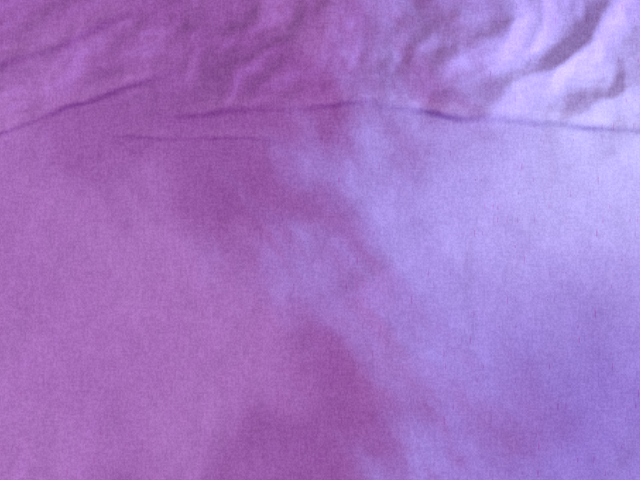
Write a Shadertoy shader that draws this texture.

```glsl
float hash(vec2 p) {
    vec3 q = fract(vec3(p.xyx) * 0.1031);
    q += dot(q, q.yzx + 33.33);
    return fract((q.x + q.y) * q.z);
}

float noise(vec2 p) {
    vec2 i = floor(p), f = fract(p);
    f = f * f * (3.0 - 2.0 * f);
    return mix(mix(hash(i), hash(i + vec2(1, 0)), f.x),
               mix(hash(i + vec2(0, 1)), hash(i + vec2(1, 1)), f.x), f.y);
}

float fbm(vec2 p) {
    float sum = 0.0, amp = 0.5;
    for (int i = 0; i < 5; i++) {
        sum += amp * noise(p);
        p = mat2(1.6, 1.2, -1.2, 1.6) * p + 7.3;
        amp *= 0.5;
    }
    return sum / 0.97;
}

// Cloth height: warped swells, rising diagonal ridges and steep pinches
float cloth(vec2 p) {
    vec2 q = p + 0.26 * (vec2(fbm(p * 3.0), fbm(p * 3.0 + 19.0)) - 0.5);
    vec2 rising = mat2(0.77, -0.64, 0.64, 0.77) * q;
    float wide = abs(noise(rising * vec2(4.0, 7.5) + 3.0) - 0.5);
    float steep = abs(noise(q * vec2(13.0, 6.0) + 8.0) - 0.5);
    return 0.7 * fbm(q * 5.0) - 0.7 * sqrt(wide * wide + 0.001) - 0.3 * sqrt(steep * steep + 0.001);
}

// Wavering fold from a to b: dark line with a faint lit lip
float crease(vec2 p, vec2 a, vec2 b, float width) {
    vec2 d = b - a;
    float t = dot(p - a, d) / dot(d, d);
    float side = (p.y - mix(a.y, b.y, t) + 0.03 * (fbm(p * 8.0) - 0.5)) / width;
    float ends = smoothstep(0.0, 0.25, t) * smoothstep(1.0, 0.75, t);
    ends *= 0.15 + 0.85 * noise(p * 13.0);
    return ends * (0.35 * exp(-pow(side - 2.5, 2.0) * 0.25) - exp(-side * side));
}

// Short vertical slubs scattered over a grid
float slubs(vec2 p) {
    vec2 g = p * vec2(60.0, 36.0), id = floor(g);
    vec2 f = fract(g) - 0.5;
    f.x += 0.6 * (hash(id + 5.0) - 0.5);
    float tall = mix(0.1, 0.45, hash(id + 9.0));
    float line = smoothstep(0.14, 0.03, abs(f.x)) * smoothstep(tall, tall * 0.3, abs(f.y));
    return line * step(0.8, hash(id)) * hash(id + 2.0);
}

void mainImage(out vec4 fragColor, in vec2 fragCoord) {
    vec2 p = fragCoord / iResolution.y;
    float x = fragCoord.x / iResolution.x;

    // Slope of the cloth, strong in the rumpled top
    float rumpled = smoothstep(0.7, 0.9, p.y + 0.15 * (fbm(p * 4.0) - 0.5));
    vec2 reach = vec2(-0.007, 0.005);
    float slope = (cloth(p + reach) - cloth(p - reach)) * 7.0;
    float relief = clamp(slope, -1.0, 1.0) * mix(0.06, 0.36, rumpled);

    // Ragged border between pink and lavender, with dents falling to the right
    float border = 0.5 + 0.15 * smoothstep(0.6, 0.95, p.y) + 0.17 * smoothstep(0.5, 0.05, p.y);
    vec2 slant = mat2(0.8, -0.6, 0.6, 0.8) * p;
    slant += 0.07 * (vec2(fbm(p * 6.0), fbm(p * 6.0 + 31.0)) - 0.5);
    float blotch = fbm(slant * vec2(8.0, 3.5) + 4.0) - 0.5;
    float dents = fbm(slant * vec2(18.0, 7.0) + 23.0) - 0.5;
    float patches = exp(-pow((x - border) * 4.5, 2.0));
    float sheen = smoothstep(-0.22, 0.25, x - border + blotch * (0.18 + 0.3 * patches)
                                        + dents * (0.05 + 0.22 * patches));
    sheen = clamp(sheen + relief * 0.9, 0.0, 1.0);

    // Pale glow at the right, dusk at the lower right
    float glow = exp(-pow((x - 1.0) * 3.0, 2.0) - pow((p.y - 0.69) * 3.2, 2.0));
    float dusk = smoothstep(0.55, 1.0, x) * smoothstep(0.55, 0.1, p.y);
    float bloom = smoothstep(0.4, 0.65, fbm(p * 3.0 + 11.0)) * 0.85;
    vec3 pink = mix(vec3(0.585, 0.345, 0.645), vec3(0.67, 0.445, 0.745), bloom);
    vec3 lavender = mix(vec3(0.615, 0.505, 0.85), vec3(0.765, 0.725, 1.0), glow);
    lavender = mix(lavender, vec3(0.57, 0.46, 0.81), dusk * 0.7);
    vec3 color = mix(pink, lavender, sheen);
    color += vec3(0.09, 0.12, 0.1) * (blotch + 0.6 * dents) * (0.4 + 0.6 * sheen);
    color *= 1.0 + 0.5 * relief;

    // Broken folds along the rumpled edge
    float folds = crease(p, vec2(-0.2, 0.66), vec2(0.42, 0.87), 0.006)
                + crease(p, vec2(0.2, 0.72), vec2(0.62, 0.71), 0.005) * 0.6
                + crease(p, vec2(0.3, 0.76), vec2(0.85, 0.79), 0.007) * 0.7
                + crease(p, vec2(0.7, 0.78), vec2(1.6, 0.71), 0.007) * 1.3
                + crease(p, vec2(-0.1, 0.82), vec2(0.3, 0.98), 0.008) * 0.7;
    color += vec3(0.13, 0.14, 0.11) * folds;

    // Warp and weft threads, fine grain and slubs
    float warp = noise(p * vec2(230.0, 50.0)) + noise(p * vec2(300.0, 120.0) + 40.0) - 1.0;
    float weft = noise(p * vec2(70.0, 270.0) + 90.0) - 0.5;
    color += 0.022 * warp + 0.024 * weft;
    color += 0.055 * (noise(p * vec2(340.0, 310.0)) - 0.5);
    color -= vec3(0.01, 0.1, 0.08) * slubs(p) * (0.3 + 0.7 * sheen);

    fragColor = vec4(clamp(color, 0.0, 1.0), 1.0);
}
```
